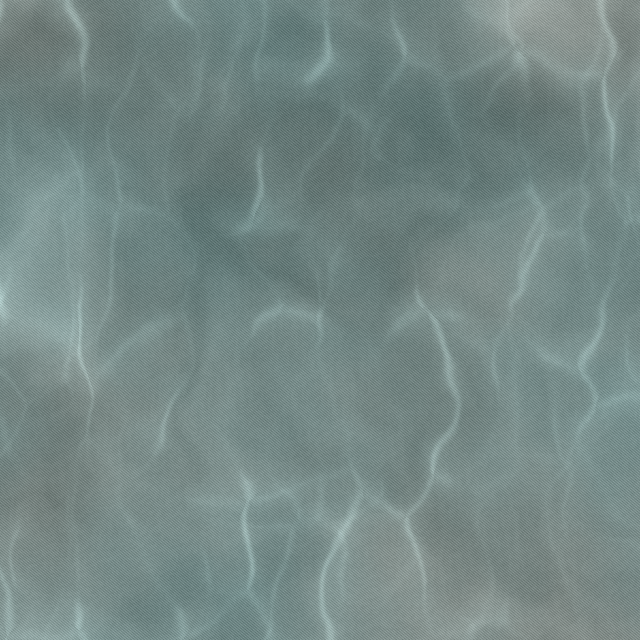
Write a WebGL 2 fragment shader that draws this texture.

```glsl
#version 300 es
precision highp float;
// Murky teal water with faint broken caustic veins, printed on a very fine twill.

#define BASE_COLOR vec3(0.462, 0.528, 0.518)
#define VEIN_COLOR vec3(0.120, 0.135, 0.135)
#define WARM_SHIFT vec3(0.090, 0.005, -0.010)
#define CLOUD_CONTRAST 0.20
#define SMOKE_CONTRAST 0.06
#define VEIN_CELLS vec2(7.6, 4.6)
#define VEIN_WIDTH 0.068
#define WARP_AMOUNT 0.10
#define TWILL_COUNT vec2(198.0, 232.0)
#define TWILL_CONTRAST 0.054

uniform vec2 u_resolution;
out vec4 fragColor;

const float TAU = 6.2831853;

float hash(vec2 p) {
    return fract(sin(dot(p, vec2(127.1, 311.7))) * 43758.5453);
}

vec2 hash2(vec2 p) {
    return vec2(hash(p), hash(p + 47.3));
}

float noise(vec2 p) {
    vec2 i = floor(p), f = fract(p);
    f = f * f * f * (f * (f * 6.0 - 15.0) + 10.0);
    return mix(mix(hash(i), hash(i + vec2(1, 0)), f.x),
               mix(hash(i + vec2(0, 1)), hash(i + vec2(1, 1)), f.x), f.y);
}

float fbm(vec2 p, int octaves) {
    float sum = 0.0, total = 0.0, amp = 0.5;
    for (int i = 0; i < octaves; i++) {
        sum += amp * noise(p);
        total += amp;
        p = mat2(1.6, 1.2, -1.2, 1.6) * p + 7.1;
        amp *= 0.5;
    }
    return sum / total;
}

// x: gap between the two nearest cell centres, zero along borders.
// y: steepness of that border, 0 for level and 1 for upright.
vec2 cellBorder(vec2 p) {
    vec2 cell = floor(p), nearest = vec2(8.0), next = vec2(8.0);
    for (int y = -2; y <= 2; y++) {
        for (int x = -2; x <= 2; x++) {
            vec2 c = cell + vec2(x, y);
            vec2 v = c + 0.10 + 0.80 * hash2(c) - p;
            if (dot(v, v) < dot(nearest, nearest)) {
                next = nearest;
                nearest = v;
            } else if (dot(v, v) < dot(next, next)) {
                next = v;
            }
        }
    }
    vec2 across = normalize(next - nearest);
    return vec2(length(next) - length(nearest), across.x * across.x);
}

// Broken web: mostly upright strokes that swell, taper and dissolve into haze.
float veins(vec2 p, vec2 cells, float seed) {
    vec2 border = cellBorder(p * cells + seed);
    float gap2 = border.x * border.x;
    float presence = smoothstep(0.42, 0.90, noise(p * 9.0 + seed * 1.7));
    float width = VEIN_WIDTH * (0.8 + 0.5 * presence);
    float core = exp(-gap2 / (width * width)) * mix(0.35, 1.05, border.y);
    float haze = exp(-gap2 / (16.0 * width * width));
    return core * (0.10 + 0.68 * presence) + haze * (0.08 + 0.20 * presence);
}

// Slanted threads with a slight crossing weave, faded when too fine to resolve.
float twill(vec2 p, float pixel) {
    float threads = sin(TAU * dot(TWILL_COUNT, p));
    float weave = sin(TAU * 0.5 * dot(TWILL_COUNT, vec2(p.x, -p.y)));
    float visible = 1.0 - smoothstep(0.47, 0.65, TWILL_COUNT.y * pixel);
    return threads * (0.90 + 0.30 * weave) * visible;
}

void main() {
    float pixel = 1.0 / min(u_resolution.x, u_resolution.y);
    vec2 p = gl_FragCoord.xy * pixel;

    // Bend the domain so that the veins curve
    vec2 bend = vec2(fbm(p * 6.0 + 3.7, 3), fbm(p * 6.0 + 19.2, 3)) - 0.5;
    vec2 q = p + WARP_AMOUNT * bend;

    // Broad clouds, a dim hollow and a pale warm glow at the upper right
    float cloud = fbm(p * 3.4 + 11.0 + bend, 4) - 0.5;
    float smoke = fbm(q * vec2(13.0, 9.0) + 2.0 * bend + 5.0, 3) - 0.5;
    vec2 toHollow = p - vec2(0.58, 0.72);
    float hollow = exp(-dot(toHollow, toHollow) / 0.045);
    vec2 toGlow = (p - vec2(0.83, 0.98)) * vec2(1.0, 2.2);
    float glow = exp(-dot(toGlow, toGlow) / 0.045);
    float light = CLOUD_CONTRAST * cloud + SMOKE_CONTRAST * smoke;
    light += 0.095 * glow - 0.050 * hollow;
    float warmth = fbm(p * 3.0 + 41.0, 4) - 0.5 + 0.25 * glow;

    // Main web over a fainter second one
    float web = veins(q, VEIN_CELLS, 4.0)
              + 0.40 * veins(q + 0.05 * bend.yx, VEIN_CELLS * 1.3, 23.0);

    vec3 color = BASE_COLOR + light + WARM_SHIFT * warmth;
    color += VEIN_COLOR * web;
    color += TWILL_CONTRAST * twill(p, pixel);
    color += 0.030 * (noise(p * 300.0) - 0.5);
    fragColor = vec4(clamp(color, 0.0, 1.0), 1.0);
}
```
